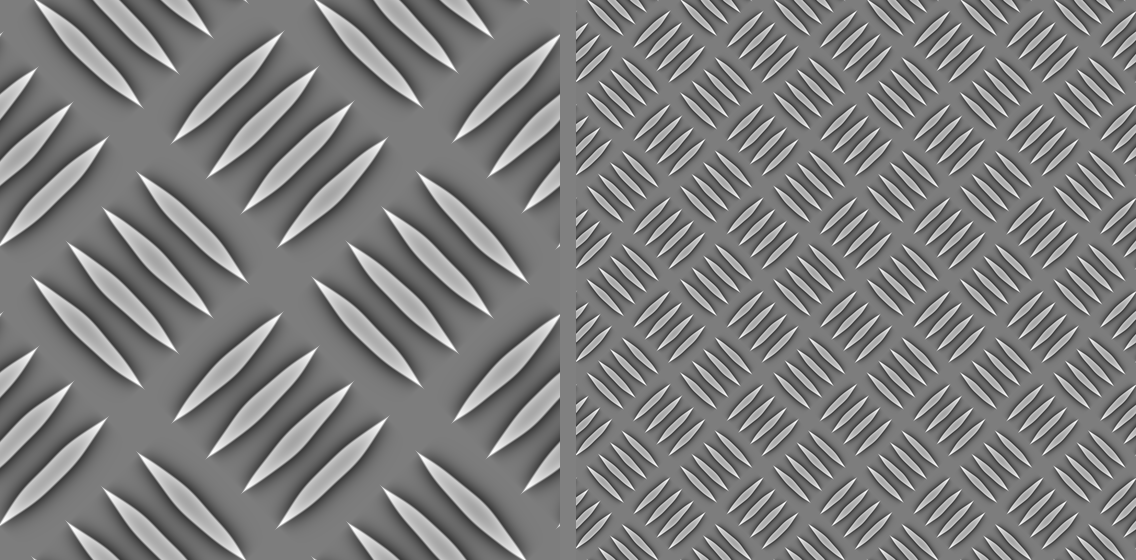
Left: one tile. Right: repeated 3 by 3.
Reproduce this texture procedurally as a Shadertoy shader.

```glsl
// Steel tread plate: groups of four raised lens-shaped bars, alternating
// between the two diagonals. Each bar is shaded as its sharp mask minus a
// blurred one, which gives bright rims and tips and a dark halo around it.

const float REPEATS     = 2.0;    // tiles across and down
const float BARS        = 4.0;    // bars in a group
const float SPACING     = 0.1768; // between bar axes, in tiles
const float HALF_LENGTH = 0.274;
const float HALF_WIDTH  = 0.0365;
const float HALO        = 0.044;  // blur radius of the shading
const float EDGE        = 0.005;  // softness of the outline
const float WOBBLE      = 0.0018; // sideways bend of a bar
const float WIDTH_VARY  = 0.05;   // relative change of width along a bar
const float LENGTH_VARY = 0.01;   // relative change of length between bars
const float RELIEF      = 0.62;   // contrast of the shading
const float PLATE_GREY  = 0.49;
const float TAU         = 6.28319;

float hash(vec3 p) {
    p = fract(p * vec3(0.1031, 0.1130, 0.0973) + 0.137);
    p += dot(p, p.yzx + 33.33);
    return fract((p.x + p.y) * p.z);
}

// Close, cheap stand-in for the Gaussian error function
float softStep(float x) {
    return tanh(1.128 * x);
}

// Sharp minus blurred coverage; p.x runs along the bar, p.y across it
float barRelief(vec2 p, float seed, float edge) {
    float t = p.x / (HALF_LENGTH * (1.0 + LENGTH_VARY * (2.0 * seed - 1.0)));
    float phase = TAU * seed;
    float taper = 1.0 - t * t;

    // Slight unevenness, fading out at the tips
    float y = p.y + WOBBLE * sin(4.0 * t + phase) * max(taper, 0.0);
    float width = HALF_WIDTH * taper * (1.0 + WIDTH_VARY * sin(7.0 * t + 3.0 * phase));

    float sharp = smoothstep(-edge, edge, width - abs(y));
    float w = max(width, 0.0);
    float blurred = 0.5 * (softStep((y + w) / HALO) - softStep((y - w) / HALO));
    return sharp - blurred;
}

// Four parallel bars around a centre, repeated once per tile
float groupRelief(vec2 p, vec2 centre, vec2 axis, float group, float edge) {
    vec2 cell = floor(p - centre + 0.5);
    vec2 q = p - centre - cell;
    vec2 id = mod(cell, REPEATS);
    vec2 local = vec2(dot(q, axis), dot(q, vec2(-axis.y, axis.x)));

    float relief = 0.0;
    for (float k = 0.0; k < BARS; k++) {
        float offset = (k - 0.5 * (BARS - 1.0)) * SPACING;
        float seed = hash(vec3(id, k + BARS * group) + 1.0);
        relief += barRelief(local - vec2(0.0, offset), seed, edge);
    }
    return relief;
}

void mainImage(out vec4 fragColor, in vec2 fragCoord) {
    vec2 p = fragCoord / iResolution.xy * REPEATS;
    float pixel = REPEATS / min(iResolution.x, iResolution.y);
    float edge = max(EDGE, 0.75 * pixel);

    // Rising and falling groups, half a tile apart
    vec2 rising = vec2(1.0, 1.0) * inversesqrt(2.0);
    vec2 falling = vec2(1.0, -1.0) * inversesqrt(2.0);
    float relief = groupRelief(p, vec2(0.0, 0.5), rising, 0.0, edge)
                 + groupRelief(p, vec2(0.5, 0.0), falling, 1.0, edge);

    float grey = clamp(PLATE_GREY + RELIEF * relief, 0.0, 1.0);
    fragColor = vec4(vec3(grey), 1.0);
}
```
